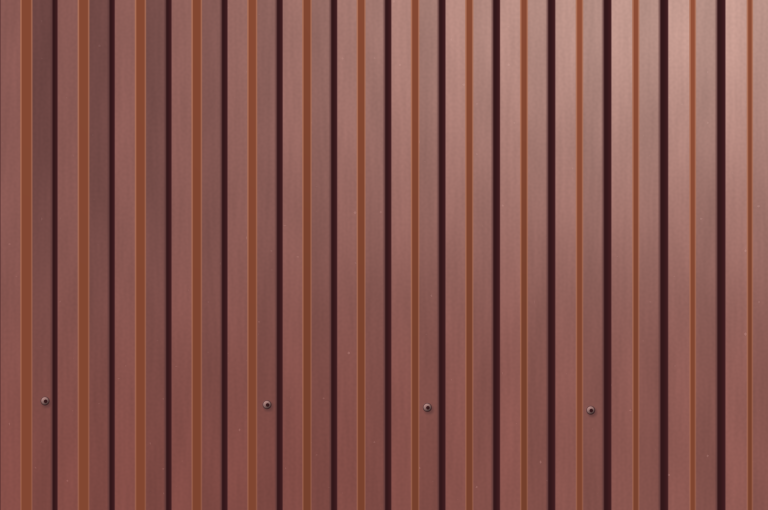
Write a WebGL 2 fragment shader that draws this texture.

```glsl
#version 300 es
precision highp float;
// Red-brown corrugated metal cladding: vertical ribs, dark grooves, orange ridges and a row of screws.
uniform vec2 u_resolution;
out vec4 outColor;

// Lengths are fractions of the canvas width
const float TAU = 6.28318531;
const float PERIOD = 0.0723;        // rib spacing
const float FIRST_GROOVE = 0.0716;
const float WARP = 0.004;           // slow drift of the spacing
const vec2 GROOVE_HALF = vec2(0.0029, 0.0051);  // left, right of canvas
const vec2 RIDGE_HALF = vec2(0.0070, 0.0030);
const float GLINT_HALF = 0.0010;
const float SOFT = 0.0009;
const float SCREW_RADIUS = 0.0058;

const vec3 FACE_LOW = vec3(0.50, 0.292, 0.268);
const vec3 FACE_MID = vec3(0.525, 0.335, 0.312);
const vec3 FACE_LIT = vec3(0.72, 0.56, 0.52);
const vec3 RIDGE = vec3(0.49, 0.265, 0.185);
const vec3 GLINT = vec3(0.69, 0.45, 0.35);
const vec3 GROOVE = vec3(0.20, 0.09, 0.10);
const vec3 SHADE = vec3(0.34, 0.21, 0.21);
const vec3 SCREW = vec3(0.60, 0.46, 0.44);

float hash(vec2 p) {
  vec3 q = fract(p.xyx * vec3(0.1031, 0.1030, 0.0973));
  q += dot(q, q.yzx + 33.33);
  return fract((q.x + q.y) * q.z);
}

float cornerSlope(vec2 cell, vec2 offset) {
  float a = TAU * hash(cell);
  return dot(vec2(cos(a), sin(a)), offset);
}

float gradientNoise(vec2 p) {
  vec2 i = floor(p), f = fract(p), w = f * f * f * (f * (f * 6.0 - 15.0) + 10.0);
  vec2 e = vec2(1.0, 0.0);
  return mix(mix(cornerSlope(i, f), cornerSlope(i + e, f - e), w.x),
             mix(cornerSlope(i + e.yx, f - e.yx), cornerSlope(i + 1.0, f - 1.0), w.x), w.y);
}

// 1 inside a shape of signed distance d, 0 outside
float fill(float d, float soft) {
  return 1.0 - smoothstep(-soft, soft, d);
}

float drift(float x) {
  return WARP * sin(TAU * (x - FIRST_GROOVE) / (12.0 * PERIOD));
}

// Screw just left of a groove: cast shadow, domed head, dark socket
vec3 addScrew(vec3 color, vec2 d, float soft) {
  float r = length(d);
  color = mix(color, SHADE, 0.6 * fill(length(d - vec2(0.002, -0.003)) - SCREW_RADIUS, 0.003));
  vec3 head = SCREW * (0.85 + 0.5 * dot(d, vec2(-0.5, 0.8)) / SCREW_RADIUS);
  head = mix(head, GROOVE, 0.6 * smoothstep(0.65, 1.0, r / SCREW_RADIUS));
  head = mix(head, GROOVE, fill(length(d - vec2(0.0008, -0.0005)) - 0.0022, soft));
  return mix(color, head, fill(r - SCREW_RADIUS, soft));
}

void main() {
  vec2 p = gl_FragCoord.xy / u_resolution.x;
  float height = gl_FragCoord.y / u_resolution.y;
  float soft = max(SOFT, 0.8 / u_resolution.x);

  // Rib coordinates
  float u = (p.x - drift(p.x) - FIRST_GROOVE) / PERIOD;
  float rib = floor(u);
  float toGroove = (fract(u + 0.5) - 0.5) * PERIOD;
  float toRidge = (fract(u) - 0.5) * PERIOD;
  float rightFace = step(0.0, toRidge);

  // Painted faces: lit from the upper right
  float light = smoothstep(0.25, 1.08, height) * mix(0.08, 1.0, smoothstep(0.0, 0.85, p.x));
  vec3 color = mix(FACE_LOW, FACE_MID, smoothstep(0.0, 0.6, height));
  color = mix(color, FACE_LIT, light + 0.16 * smoothstep(0.3, 0.9, p.x));
  float dusk = (1.0 - smoothstep(0.0, 0.5, p.x)) * smoothstep(0.0, 0.9, height);
  color = mix(color, SHADE, dusk * mix(0.12, 0.55, rightFace));
  color *= mix(1.03, 0.97, rightFace) + 0.04 * (hash(vec2(rib, rightFace + 3.0)) - 0.5);

  // Dull patches, drawn-out streaks and pale specks
  color *= 1.0 + 0.06 * gradientNoise(p * vec2(28.0, 9.0))
               + 0.035 * gradientNoise(p * vec2(190.0, 14.0) + 7.0)
               + 0.03 * gradientNoise(p * 230.0);
  float speck = smoothstep(0.50, 0.68, gradientNoise(p * 120.0 + 31.0));
  color += 0.10 * speck * (1.0 - 0.7 * height);

  // Orange ridge between two thin glints
  float ridgeHalf = mix(RIDGE_HALF.x, RIDGE_HALF.y, p.x);
  float ridgeEdge = abs(toRidge) - ridgeHalf;
  vec3 ridge = RIDGE * (0.94 + 0.16 * light + 0.12 * hash(vec2(rib, 9.0)));
  color = mix(color, ridge, fill(ridgeEdge, soft));
  float glint = fill(abs(ridgeEdge) - GLINT_HALF, soft);
  color = mix(color, GLINT, glint * (0.45 + 0.4 * height) * mix(0.8, 1.0, 1.0 - rightFace));

  // Dark groove with a softer shadow on its left
  float grooveHalf = mix(GROOVE_HALF.x, GROOVE_HALF.y, p.x);
  float grooveEdge = abs(toGroove) - grooveHalf;
  float shadow = fill(abs(toGroove + 0.0012) - grooveHalf - 0.0008, 0.0022);
  color = mix(color, SHADE, 0.75 * shadow);
  vec3 depth = GROOVE * (1.0 + 0.25 * smoothstep(-0.5, 1.0, toGroove / grooveHalf));
  color = mix(color, depth, fill(grooveEdge, soft * 1.3));

  // Screws: first groove, then every third one
  for (int i = 0; i < 4; i++) {
    float k = i == 0 ? 0.0 : 1.0 + 3.0 * float(i);
    float x = FIRST_GROOVE + k * PERIOD;
    vec2 center = vec2(x + drift(x) - 0.0130 - 0.0009 * k, 0.142 - 0.0012 * k);
    color = addScrew(color, p - center, soft);
  }
  outColor = vec4(clamp(color, 0.0, 1.0), 1.0);
}
```
